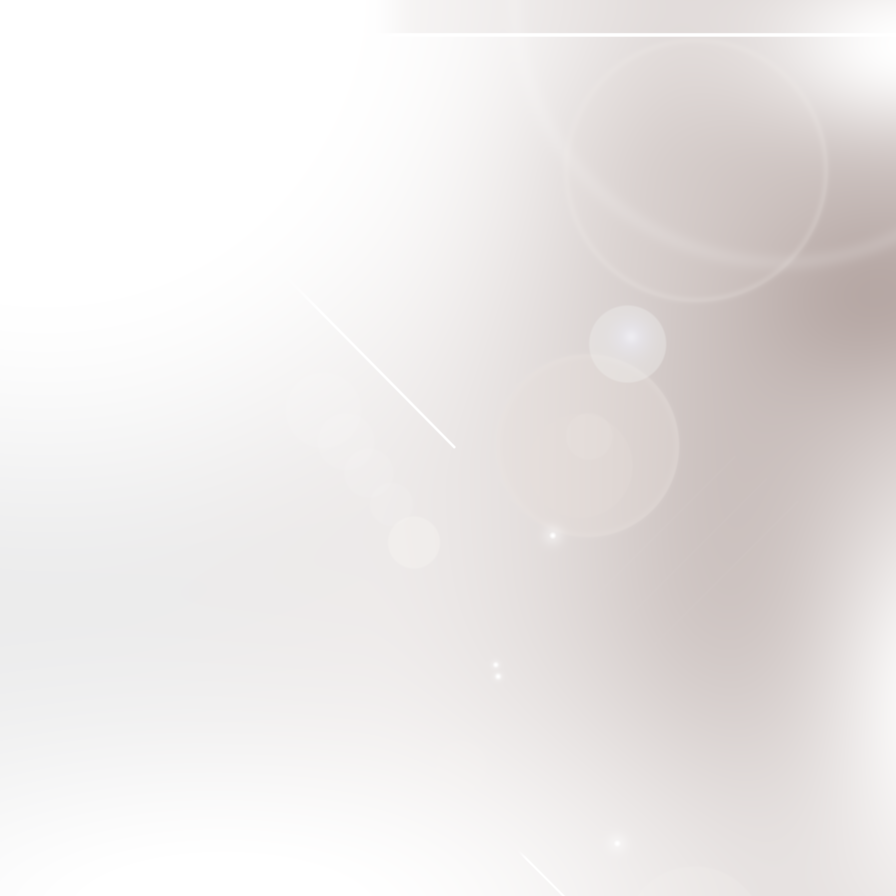
A three.js fragment shader for this background:

```glsl
// Pale silver backdrop with soft white glows, lens-flare discs, rings and thin light streaks.
varying vec2 vUv;

const vec3 WHITE = vec3(1.0);
const vec3 COOL_SHADE = vec3(1.0, 1.0, 0.98);
const vec3 WARM_SHADE = vec3(0.87, 1.04, 1.08);
const vec3 BEIGE = vec3(0.905, 0.872, 0.855);
const vec3 PEARL = vec3(0.94, 0.94, 0.93);
const vec3 IVORY = vec3(0.97, 0.96, 0.945);
const vec3 LILAC = vec3(0.92, 0.92, 0.97);
const float SOFT = 0.0015;

// Elliptical gaussian falloff, 1 at the centre
float glow(vec2 p, vec2 center, vec2 radii) {
  vec2 d = (p - center) / radii;
  return exp(-dot(d, d));
}

float disc(vec2 p, vec2 center, float radius) {
  return 1.0 - smoothstep(-SOFT, SOFT, length(p - center) - radius);
}

// Soft band around a circle
float ring(vec2 p, vec2 center, float radius, float width) {
  float d = (length(p - center) - radius) / width;
  return exp(-d * d);
}

// Segment that fades in from a over the given part of its length
float streak(vec2 p, vec2 a, vec2 b, float halfWidth, float fade) {
  vec2 ab = b - a;
  float t = clamp(dot(p - a, ab) / dot(ab, ab), 0.0, 1.0);
  float d = length(p - a - ab * t);
  float line = 1.0 - smoothstep(halfWidth - 0.001, halfWidth + 0.001, d);
  return line * smoothstep(0.0, fade, t);
}

// Bright point with a halo
float spark(vec2 p, vec2 center, float core, float halo) {
  return max(glow(p, center, vec2(core)), 0.4 * glow(p, center, vec2(halo)));
}

// Darkness of the backdrop, with the white areas taken out
float shade(vec2 p) {
  float rise = smoothstep(0.4, 1.0, p.x);
  float dark = 0.08 + 0.18 * rise * mix(0.5, 1.0, smoothstep(0.0, 0.35, p.y));
  dark += 0.025 * glow(p, vec2(0.79, 0.42), vec2(0.12, 0.25));
  dark += 0.09 * glow(p, vec2(0.99, 0.66), vec2(0.14, 0.10));
  dark *= mix(1.0, 0.72, smoothstep(0.8, 1.0, p.y));
  float corner = length((p - vec2(0.05, 1.0)) / vec2(0.37, 0.36));
  dark *= smoothstep(0.85, 1.95, corner);
  dark *= 1.0 - glow(p, vec2(1.02, 0.95), vec2(0.17, 0.10));
  dark *= 1.0 - glow(p, vec2(1.06, 0.22), vec2(0.15, 0.28));
  dark *= 1.0 - min(1.0, 1.1 * glow(p, vec2(0.25, -0.02), vec2(0.5, 0.2)));
  // Slightly deeper band along the top
  float band = smoothstep(0.959, 0.963, p.y) * smoothstep(0.41, 0.47, p.x);
  return dark + 0.035 * band * (1.0 - smoothstep(0.5, 0.8, p.x));
}

// Translucent circles
vec3 addFlares(vec3 color, vec2 p) {
  color = mix(color, WHITE, 0.13 * ring(p, vec2(0.872, 1.005), 0.298, 0.010));
  vec2 hoop = vec2(0.777, 0.810);
  color = mix(color, BEIGE, 0.10 * disc(p, hoop, 0.147));
  color = mix(color, IVORY, 0.14 * ring(p, hoop, 0.145, 0.004));

  vec2 large = vec2(0.656, 0.5026);
  color = mix(color, BEIGE, 0.34 * disc(p, large, 0.102));
  color = mix(color, IVORY, 0.08 * ring(p, large, 0.100, 0.004));
  color = mix(color, BEIGE, 0.22 * disc(p, vec2(0.648, 0.480), 0.058));
  color = mix(color, IVORY, 0.09 * disc(p, vec2(0.6575, 0.513), 0.026));

  vec2 pearl = vec2(0.7005, 0.616);
  color = mix(color, PEARL, 0.38 * disc(p, pearl, 0.043));
  color = mix(color, LILAC, 0.55 * glow(p, vec2(0.7045, 0.624), vec2(0.022)));
  color = mix(color, WHITE, 0.3 * glow(p, vec2(0.7045, 0.624), vec2(0.007)));

  // Faint chain of discs toward the small bright one
  for (int i = 0; i < 4; i++) {
    float t = float(i) / 3.0;
    vec2 link = mix(vec2(0.361, 0.542), vec2(0.437, 0.437), t);
    color = mix(color, WHITE, 0.08 * disc(p, link, mix(0.042, 0.024, sqrt(t))));
  }
  color = mix(color, IVORY, 0.38 * disc(p, vec2(0.462, 0.3945), 0.029));
  color = mix(color, IVORY, 0.1 * disc(p, vec2(0.515, 0.145), 0.028));
  return mix(color, IVORY, 0.16 * disc(p, vec2(0.775, -0.045), 0.078));
}

// Thin lines and points of light
float lights(vec2 p) {
  float light = streak(p, vec2(0.40, 0.961), vec2(1.01, 0.961), 0.002, 0.08);
  light = max(light, streak(p, vec2(0.3125, 0.698), vec2(0.507, 0.501), 0.0014, 0.25));
  light = max(light, streak(p, vec2(0.577, 0.052), vec2(0.634, -0.005), 0.0012, 0.2));
  for (int i = 0; i < 3; i++) {
    vec2 shift = vec2(0.035, -0.025) * float(i);
    float faint = streak(p, vec2(0.62, 0.29) + shift, vec2(0.82, 0.49) + shift, 0.001, 0.5);
    light = max(light, 0.025 * faint);
  }
  light = max(light, spark(p, vec2(0.617, 0.4023), 0.0042, 0.011));
  light = max(light, spark(p, vec2(0.689, 0.0586), 0.0042, 0.011));
  light = max(light, spark(p, vec2(0.5534, 0.258), 0.0032, 0.005));
  return max(light, spark(p, vec2(0.556, 0.245), 0.0035, 0.005));
}

void main() {
  vec3 tint = mix(COOL_SHADE, WARM_SHADE, smoothstep(0.05, 0.5, vUv.x));
  vec3 color = WHITE - shade(vUv) * tint;
  color = addFlares(color, vUv);
  color = mix(color, WHITE, lights(vUv));
  gl_FragColor = vec4(color, 1.0);
}
```
